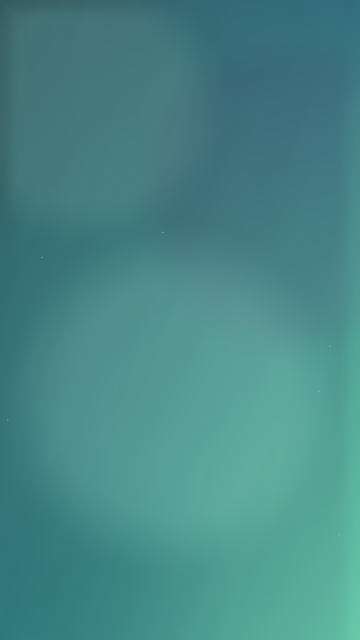
A Shadertoy shader for this background:

```glsl
// Teal-to-mint gradient with large blurred discs, a soft rim light and tiny specks.

// Corner colours of the base gradient
const vec3 TOP_LEFT = vec3(0.205, 0.390, 0.415);
const vec3 TOP_RIGHT = vec3(0.200, 0.430, 0.490);
const vec3 BOTTOM_LEFT = vec3(0.200, 0.485, 0.500);
const vec3 BOTTOM_RIGHT = vec3(0.385, 0.735, 0.635);

// Discs: centre x, centre y, radius, blur, in canvas widths
const vec4 UPPER_DISC = vec4(0.231, 1.488, 0.335, 0.080);
const vec4 CENTRE_DISC = vec4(0.475, 0.667, 0.400, 0.110);
const vec4 RIGHT_DISC = vec4(0.810, 1.234, 0.405, 0.070);
const vec4 LOWER_SHADE = vec4(0.270, 0.140, 0.240, 0.200);

// Light added by each disc
const vec3 UPPER_TINT = vec3(0.060, 0.050, 0.035);
const vec3 CENTRE_TINT = vec3(0.080, 0.080, 0.065);
const vec3 RIGHT_TINT = vec3(0.012, -0.030, -0.008);
const vec3 SHADE_TINT = vec3(-0.025, -0.035, -0.025);

const vec3 RIM_TINT = vec3(0.020, 0.055, 0.025);
const float RIM_WIDTH = 0.07;
const float EDGE_DARKNESS = 0.12;
const float EDGE_WIDTH = 0.06;

const float CANVAS_HEIGHT = 16.0 / 9.0;
const int SPECK_COUNT = 6;
const float SPECK_RADIUS = 0.0025;
const vec3 SPECK_COLOR = vec3(0.70, 0.88, 0.84);
const float STREAK_STRENGTH = 0.008;

float hash(vec2 p) {
    return fract(sin(dot(p, vec2(127.1, 311.7))) * 43758.5453);
}

float valueNoise(vec2 p) {
    vec2 cell = floor(p);
    vec2 f = fract(p);
    f = f * f * (3.0 - 2.0 * f);
    float low = mix(hash(cell), hash(cell + vec2(1.0, 0.0)), f.x);
    float high = mix(hash(cell + vec2(0.0, 1.0)), hash(cell + 1.0), f.x);
    return mix(low, high, f.y);
}

float softDisc(vec2 p, vec4 disc) {
    float d = distance(p, disc.xy);
    return 1.0 - smoothstep(disc.z - disc.w, disc.z + disc.w, d);
}

float specks(vec2 p, float pixel) {
    float light = 0.0;
    for (int i = 0; i < SPECK_COUNT; i++) {
        float id = float(i);
        vec2 centre = vec2(hash(vec2(id, 1.7)), hash(vec2(id, 5.3)));
        centre.y *= CANVAS_HEIGHT;
        float dot_ = 1.0 - smoothstep(0.0, SPECK_RADIUS + 0.5 * pixel, distance(p, centre));
        light += dot_ * mix(0.2, 0.7, hash(vec2(id, 9.1)));
    }
    return min(light, 1.0);
}

void mainImage(out vec4 fragColor, in vec2 fragCoord) {
    vec2 uv = fragCoord / iResolution.xy;
    vec2 p = uv * vec2(1.0, CANVAS_HEIGHT);

    // Base gradient between the four corners
    vec3 color = mix(mix(BOTTOM_LEFT, BOTTOM_RIGHT, uv.x),
                     mix(TOP_LEFT, TOP_RIGHT, uv.x), uv.y);

    // Blurred discs
    color += UPPER_TINT * softDisc(p, UPPER_DISC);
    color += RIGHT_TINT * softDisc(p, RIGHT_DISC);
    color += SHADE_TINT * softDisc(p, LOWER_SHADE);
    color += CENTRE_TINT * softDisc(p, CENTRE_DISC);

    // Rim light on the right, fading near the top
    float rim = smoothstep(1.0 - RIM_WIDTH, 1.0, uv.x);
    color += RIM_TINT * rim * (1.0 - smoothstep(0.78, 0.98, uv.y));

    // Darkened upper left edges
    float leftEdge = (1.0 - smoothstep(0.0, EDGE_WIDTH, p.x)) * smoothstep(0.55, 0.75, uv.y);
    float topEdge = smoothstep(CANVAS_HEIGHT - EDGE_WIDTH, CANVAS_HEIGHT, p.y)
                  * (1.0 - smoothstep(0.2, 0.6, uv.x));
    color *= 1.0 - EDGE_DARKNESS * max(leftEdge, topEdge);

    // Faint slanted streaks
    vec2 slanted = vec2(p.x - 0.35 * p.y, p.y + 0.35 * p.x);
    color += STREAK_STRENGTH * (valueNoise(slanted * vec2(28.0, 5.0)) - 0.5);

    // Specks
    color = mix(color, SPECK_COLOR, specks(p, 1.0 / iResolution.x));
    fragColor = vec4(color, 1.0);
}
```
